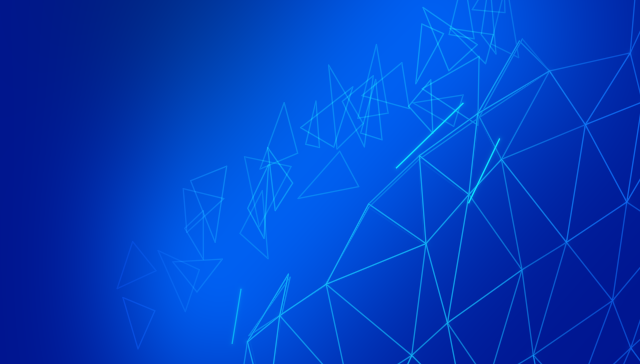
This background is drawn by a Shadertoy shader. Its source:

```glsl
// Glowing blue backdrop with a cyan triangle mesh that breaks into loose triangles along a diagonal

vec2 hash2(vec2 p) {
    vec3 q = fract(p.xyx * vec3(0.1031, 0.1030, 0.0973));
    q += dot(q, q.yzx + 33.33);
    return fract((q.xx + q.yz) * q.zy);
}

float segmentDistance(vec2 p, vec2 a, vec2 b) {
    vec2 ab = b - a;
    return length(p - a - ab * clamp(dot(p - a, ab) / dot(ab, ab), 0.0, 1.0));
}

// Thin antialiased line
float stroke(vec2 p, vec2 a, vec2 b) {
    return 1.0 - smoothstep(0.0, 0.0009 + 1.0 / iResolution.y, segmentDistance(p, a, b));
}

// Height above the diagonal border of the mesh
float aboveBorder(vec2 p) {
    return p.y - 1.06 * (p.x - 0.6);
}

// Jittered vertex of a rotated lattice; wobble separates the doubled layer
vec2 meshVertex(vec2 id, float wobble) {
    vec2 jitter = 0.78 * (hash2(id + 71.0) - 0.5) + wobble * (hash2(id + 19.0) - 0.5);
    return mat2(0.83, 0.56, -0.56, 0.83) * (id + jitter) * 0.185;
}

float meshEdge(vec2 p, vec2 a, vec2 b, float nearOnly) {
    float ha = aboveBorder(a), hb = aboveBorder(b);
    float inside = step(max(ha, hb), 0.06);
    float nearBorder = smoothstep(-0.32, -0.12, min(ha, hb));
    return stroke(p, a, b) * inside * mix(1.0, nearBorder, nearOnly);
}

float mesh(vec2 p, float wobble, float nearOnly) {
    vec2 base = floor(p * mat2(0.83, 0.56, -0.56, 0.83) / 0.185);
    float light = 0.0;
    for (int j = -2; j <= 1; j++)
    for (int i = -2; i <= 1; i++) {
        vec2 id = base + vec2(i, j);
        vec2 a = meshVertex(id, wobble);
        vec2 right = meshVertex(id + vec2(1, 0), wobble);
        vec2 up = meshVertex(id + vec2(0, 1), wobble);
        vec2 far = meshVertex(id + vec2(1, 1), wobble);
        float edges = max(meshEdge(p, a, right, nearOnly), meshEdge(p, a, up, nearOnly));
        edges = max(edges, meshEdge(p, a, far, nearOnly));
        light = max(light, edges * (0.65 + 0.35 * hash2(id).x));
        // Small glow on each joint
        light += 0.3 * step(aboveBorder(a), 0.0) * (1.0 - nearOnly) * exp(-length(p - a) * 180.0);
    }
    return light;
}

// Loose triangles scattered along the border
float looseTriangles(vec2 p) {
    float light = 0.0;
    for (int i = 0; i < 30; i++) {
        vec2 h = hash2(vec2(i, 7)), k = hash2(vec2(i, 43));
        float along = pow((float(i) + 0.3) / 30.0, 0.8);
        vec2 center = mix(vec2(0.33, 0.13), vec2(1.43, 0.99), along);
        center += vec2(-0.62, 0.78) * (h.x - 0.4) * 0.2;
        vec2 corner[3];
        for (int c = 0; c < 3; c++) {
            vec2 r = hash2(vec2(i, c + 90));
            float angle = 6.283 * k.x + 2.094 * float(c) + 1.1 * (r.x - 0.5);
            vec2 offset = vec2(cos(angle) * mix(0.35, 1.0, k.y), sin(angle));
            corner[c] = center + offset * mix(0.06, 0.13, r.y);
        }
        float outline = max(stroke(p, corner[0], corner[1]), stroke(p, corner[1], corner[2]));
        outline = max(outline, stroke(p, corner[2], corner[0]));
        light += outline * mix(0.4, 0.65, h.y);
    }
    return min(light, 1.0);
}

// Bright line with a soft halo
float streak(vec2 p, vec2 a, vec2 b) {
    return stroke(p, a, b) + 0.35 * exp(-segmentDistance(p, a, b) * 220.0);
}

void mainImage(out vec4 fragColor, in vec2 fragCoord) {
    vec2 p = fragCoord / iResolution.y;
    p.x *= 1.753 * iResolution.y / iResolution.x;

    // Diagonal glow fading to indigo at the sides
    float d = segmentDistance(p, vec2(0.6, 0.27), vec2(1.18, 0.93)) / 0.47;
    float glow = exp(-d * d) * smoothstep(-0.1, 0.55, p.x);
    vec3 color = mix(vec3(0.0, 0.08, 0.56), vec3(0.0, 0.375, 0.95), glow);

    // Duller blue along the upper left
    vec2 dull = (p - vec2(0.48, 1.0)) / vec2(0.36, 0.42);
    color += vec3(0.0, 0.035, -0.08) * exp(-dot(dull, dull));

    // Lines, cyan in the middle and bluer toward both sides
    float cyan = smoothstep(0.3, 0.8, p.x) * (1.0 - 0.75 * smoothstep(1.25, 1.7, p.x));
    vec3 lineColor = mix(vec3(0.06, 0.36, 1.0), vec3(0.08, 0.78, 1.0), cyan);
    float light = 0.75 * mesh(p, 0.0, 0.0);
    light = max(light, 0.5 * mesh(p, 0.14, 1.0));
    light = max(light, 0.8 * looseTriangles(p));
    color = mix(color, lineColor, min(light, 1.0));

    // Highlighted edges
    float shine = streak(p, vec2(1.284, 0.443), vec2(1.368, 0.618));
    shine += streak(p, vec2(1.086, 0.539), vec2(1.268, 0.716));
    shine += 0.6 * streak(p, vec2(0.636, 0.057), vec2(0.66, 0.205));
    color = mix(color, vec3(0.05, 0.88, 1.0), min(0.8 * shine, 1.0));

    fragColor = vec4(color, 1.0);
}
```
